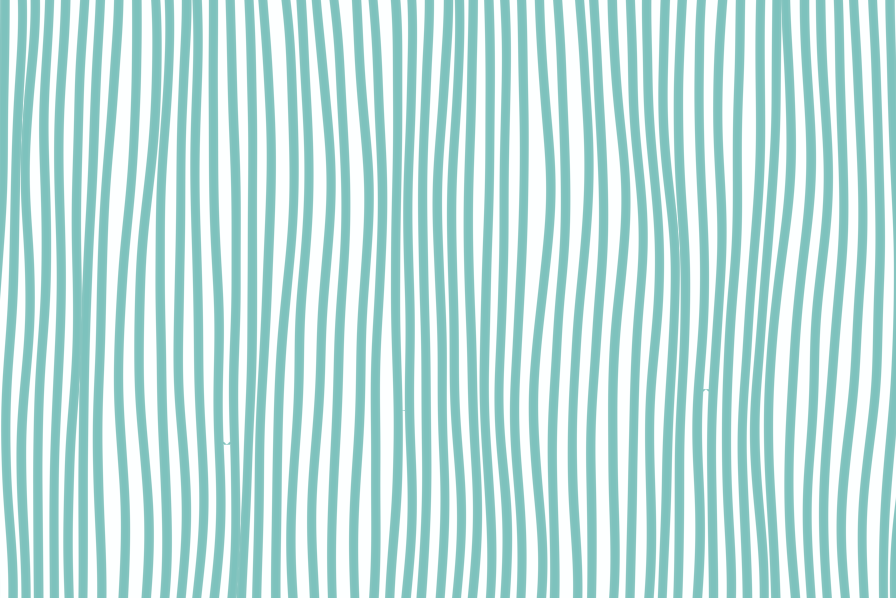
This pattern is drawn by a WebGL 2 fragment shader. Its source:

```glsl
#version 300 es
precision highp float;
// Hand-drawn vertical teal stripes on white, 52 across, running full height.
// Each stripe centre is its column plus a drift shared with its neighbours and
// a wobble of its own; a few tiny toothed flecks sit in the gaps.

uniform vec2 u_resolution;
out vec4 fragColor;

const float STRIPES = 52.0;
const float HALF_WIDTH = 0.27;   // in columns
const int FLECKS = 3;
const vec3 PAPER = vec3(0.992, 1.0, 1.0);
const vec3 TEAL_CORE = vec3(0.49, 0.76, 0.74);
const vec3 TEAL_EDGE = vec3(0.52, 0.77, 0.75);

float hash(vec2 p) {
  uvec2 q = uvec2(ivec2(floor(p)) + 4096);
  uint h = q.x * 1597334677u ^ q.y * 3812015801u;
  h = (h ^ (h >> 15u)) * 2246822519u;
  h ^= h >> 13u;
  return float(h & 65535u) / 65535.0;
}

// Dot product of a lattice gradient with the offset from that lattice point
float corner(vec2 cell, vec2 offset) {
  float angle = 6.28319 * hash(cell);
  return dot(vec2(cos(angle), sin(angle)), offset);
}

float gradientNoise(vec2 p) {
  vec2 c = floor(p), f = p - c;
  vec2 s = f * f * f * (f * (f * 6.0 - 15.0) + 10.0);
  vec2 e = vec2(1.0, 0.0);
  float low = mix(corner(c, f), corner(c + e.xy, f - e.xy), s.x);
  float high = mix(corner(c + e.yx, f - e.yx), corner(c + e.xx, f - e.xx), s.x);
  return mix(low, high, s.y);
}

// Horizontal centre of one stripe at height y, in columns
float stripeCentre(float index, float y) {
  float lean = 0.5 * (y - 0.5);
  float drift = 1.3 * gradientNoise(vec2(index * 0.13 + 3.7, y * 2.0 + 9.2));
  float wobble = 0.32 * gradientNoise(vec2(index * 5.37 + 0.4, y * 3.2 + 40.3));
  float jitter = 0.24 * (hash(vec2(index, 77.0)) - 0.5);
  return index + 0.5 + lean + drift + wobble + jitter;
}

// Signed distance to one stripe, whose width varies slightly along its length
float stripeDistance(float x, float y, float index) {
  float swell = 0.025 * gradientNoise(vec2(index * 3.71, y * 4.0 + 80.6));
  return abs(x - stripeCentre(index, y)) - HALF_WIDTH - swell;
}

// Two small teeth side by side, flat on one edge and pointed on the other
float fleckDistance(vec2 q, float size) {
  float slope = q.y + abs(abs(q.x) - size) - size;
  return max(-q.y, slope * 0.707);
}

void main() {
  vec2 uv = gl_FragCoord.xy / u_resolution;
  float x = uv.x * STRIPES;
  float rows = STRIPES * u_resolution.y / u_resolution.x;
  float pixel = STRIPES / u_resolution.x;

  // Nearest stripe, searching as far as the drift can carry one
  float d = 10.0;
  for (int k = -3; k <= 3; k++) {
    d = min(d, stripeDistance(x, uv.y, floor(x) + float(k)));
  }

  // Flecks bridging the gap to the right of a random stripe
  for (int k = 0; k < FLECKS; k++) {
    float seed = float(k);
    float index = floor(STRIPES * (seed + hash(vec2(seed, 11.0))) / float(FLECKS));
    float y = mix(0.1, 0.9, hash(vec2(seed, 23.0)));
    float side = hash(vec2(seed, 31.0)) < 0.5 ? -1.0 : 1.0;
    float gap = 0.5 * (stripeCentre(index, y) + stripeCentre(index + 1.0, y));
    vec2 q = vec2(x - gap, side * (uv.y - y) * rows);
    d = min(d, fleckDistance(q, 0.26));
  }

  // Slightly paler ink towards the stripe edges
  vec3 ink = mix(TEAL_CORE, TEAL_EDGE, smoothstep(-0.18, -0.08, d));
  float cover = 1.0 - smoothstep(-0.75 * pixel, 0.75 * pixel, d);
  fragColor = vec4(mix(PAPER, ink, cover), 1.0);
}
```
